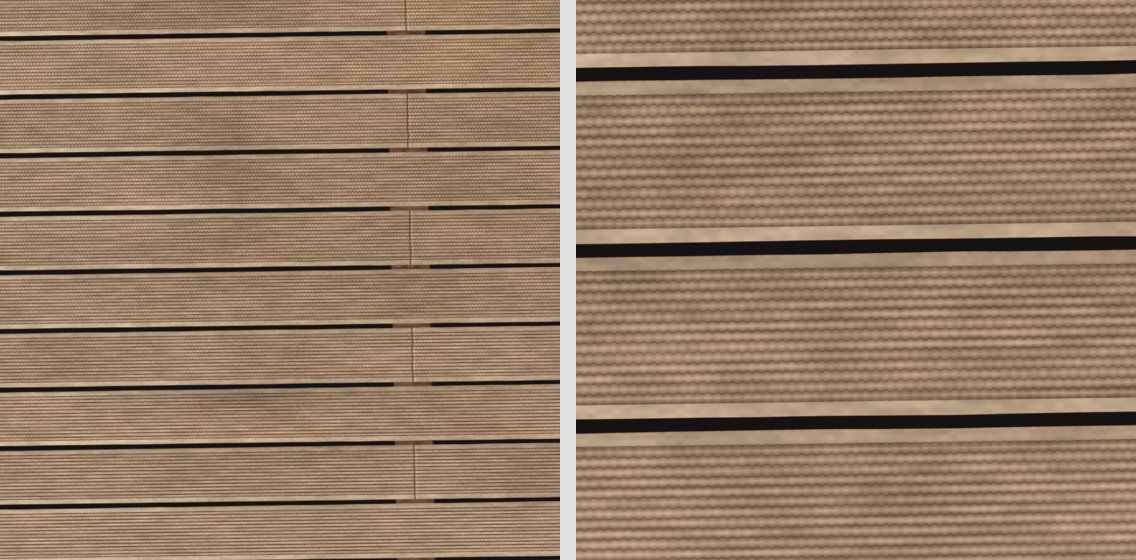
Left, the full canvas; right, a detail of the centre.
This texture is drawn by a Shadertoy shader. Its source:

```glsl
// Weathered timber decking: slightly tilted grooved boards split by dark gaps.
// Each board gets pale rounded lips, fine beaded ridges, streaky grain and stains;
// alternate boards are butt-jointed above a joist that shows through the gaps.

const float PITCH = 0.1046;       // board plus gap, as a share of the height
const float FIRST_GAP = 0.069;    // first gap, measured down the left edge
const float TILT = 0.0143;        // rise of the boards across the canvas
const float RIDGES = 13.0;        // ridges on one board
const float BEADS = 170.0;        // beads across the canvas

const vec3 GAP_COLOR   = vec3(0.085, 0.070, 0.065);
const vec3 JOIST_COLOR = vec3(0.36, 0.26, 0.20);
const vec3 GROOVE_COLOR = vec3(0.44, 0.345, 0.27);
const vec3 WOOD_COLOR  = vec3(0.61, 0.50, 0.41);
const vec3 RIDGE_COLOR = vec3(0.73, 0.625, 0.525);
const vec3 LIP_COLOR   = vec3(0.79, 0.71, 0.61);

float hash(vec2 p) {
    vec3 q = fract(vec3(p.xyx) * 0.1031);
    q += dot(q, q.yzx + 33.33);
    return fract((q.x + q.y) * q.z);
}

float noise(vec2 p) {
    vec2 cell = floor(p), f = fract(p);
    f = f * f * (3.0 - 2.0 * f);
    return mix(mix(hash(cell), hash(cell + vec2(1, 0)), f.x),
               mix(hash(cell + vec2(0, 1)), hash(cell + vec2(1, 1)), f.x), f.y);
}

float fbm(vec2 p) {
    float sum = 0.0, weight = 0.5;
    for (int i = 0; i < 4; i++) {
        sum += weight * noise(p);
        p = p * 2.03 + 17.1;
        weight *= 0.5;
    }
    return sum / 0.9375;
}

// Soft-edged strip of the given half width around zero
float band(float d, float halfWidth, float soft) {
    return 1.0 - smoothstep(halfWidth - soft, halfWidth + soft, abs(d));
}

// Soft elliptical patch
float patchMask(vec2 p, vec2 center, vec2 radius) {
    vec2 q = (p - center) / radius;
    return exp(-dot(q, q));
}

// Ridged and beaded face; t runs down the board from 0 to 1
vec3 ridgedFace(vec2 p, float t, float board) {
    float row = (t - 0.12) / 0.76 * RIDGES;
    float ridge = 0.5 - 0.5 * cos(6.2832 * row);
    float bead = 0.5 + 0.5 * cos(6.2832 * (p.x * BEADS + 0.5 * floor(row)));
    float wear = noise(vec2(p.x * 16.0, floor(row) + board * 31.0));
    float beadAmount = mix(0.10, 0.24, smoothstep(0.15, 0.9, p.y));
    float contrast = mix(0.85, 0.60, p.y) * mix(0.7, 1.15, wear);
    float height = 0.52 + (ridge - 0.5) * contrast + (bead - 0.5) * beadAmount;
    vec3 shade = mix(GROOVE_COLOR, WOOD_COLOR, smoothstep(0.0, 0.5, height));
    return mix(shade, RIDGE_COLOR, smoothstep(0.45, 1.0, height));
}

// Broad stains, board-to-board variation, streaks and fine speckle
float weathering(vec2 p, float t, float board) {
    float tone = 0.99 + 0.05 * (hash(vec2(board + 20.0, 4.0)) - 0.5);
    tone += 0.20 * (fbm(vec2(p.x * 5.0 + board * 7.3, t * 1.6 + board)) - 0.5);
    tone += 0.13 * (noise(vec2(p.x * 35.0, t * 18.0 + board * 41.0)) - 0.5);
    tone += 0.10 * (noise(p * vec2(190.0, 320.0)) - 0.5);
    tone -= 0.12 * patchMask(p, vec2(0.41, 0.73), vec2(0.09, 0.06));
    tone -= 0.12 * patchMask(p, vec2(0.41, 0.285), vec2(0.13, 0.025));
    return tone + 0.05 * (1.0 - p.x) * (1.0 - p.y);
}

void mainImage(out vec4 fragColor, in vec2 fragCoord) {
    vec2 p = fragCoord / iResolution.xy;
    float down = 1.0 - p.y;
    float pixel = 1.0 / iResolution.y;
    float along = (down + TILT * p.x - FIRST_GAP) / PITCH;
    float board = floor(along), t = fract(along);
    float soft = 1.0 * pixel / PITCH;

    // Board face with pale lips and a thin shadow beside each lip
    vec3 color = ridgedFace(p, t, board);
    float lipWear = noise(vec2(p.x * 45.0, board * 5.0 + step(0.5, t)));
    float topLip = band(t - 0.080, 0.035, soft);
    float bottomLip = band(t - 0.920, 0.040, soft);
    float lipGlow = mix(0.95, 0.55, p.x) * mix(0.75, 1.0, lipWear);
    color *= 1.0 - 0.12 * (band(t - 0.135, 0.012, soft) + band(t - 0.865, 0.012, soft));
    vec3 lipColor = mix(WOOD_COLOR, LIP_COLOR, lipGlow);
    color = mix(color, lipColor * 0.96, topLip * 0.85);
    color = mix(color, lipColor * 1.03, bottomLip * 0.95);
    color *= weathering(p, t, board);
    color *= mix(vec3(1.0), vec3(1.0, 0.98, 0.93), p.x * p.y);

    // Butt joint on alternate boards, with a worn bright edge
    float jointed = mod(board, 2.0);
    float wobble = 0.0015 * (noise(vec2(t * 12.0, board)) - 0.5);
    float joint = p.x - (0.724 + 0.019 * down) + wobble;
    color *= 1.0 + 0.10 * jointed * band(joint - 0.004, 0.0015, pixel);
    color = mix(color, JOIST_COLOR * 0.85, 0.8 * jointed * band(joint, 0.0010, pixel));

    // Dark gap, bridged by the joist below
    float joist = band(p.x - (0.724 + 0.019 * down), 0.034, 1.5 * pixel);
    vec3 joistColor = JOIST_COLOR * mix(0.8, 1.25, noise(p * vec2(90.0, 200.0)));
    vec3 gapColor = mix(GAP_COLOR, joistColor, joist);
    float gapDistance = min(t, 1.0 - t);
    float gapHalf = mix(0.041, 0.035, p.x) + 0.006 * (noise(vec2(p.x * 25.0, board)) - 0.5);
    color = mix(color, gapColor, band(gapDistance, gapHalf, soft));

    fragColor = vec4(clamp(color, 0.0, 1.0), 1.0);
}
```
